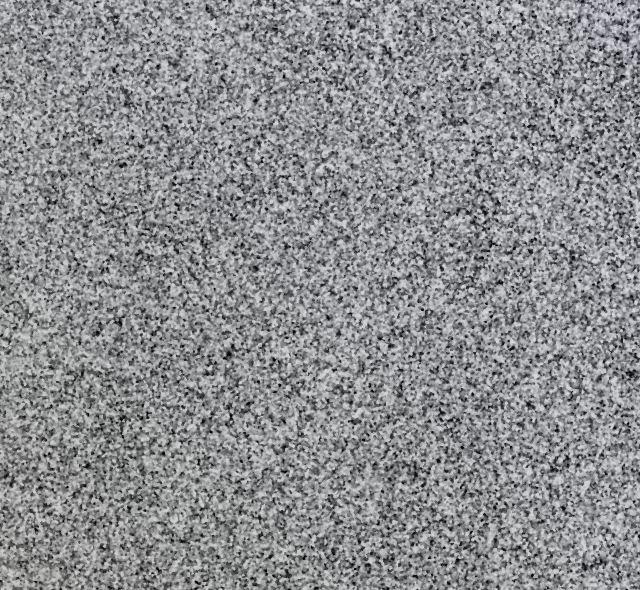
Reproduce this texture procedurally as a Shadertoy shader.

```glsl
// Fine-grained grey granite slab with faint leaning streaks and a cool sheen at the upper right.

// Sineless hash, 0 to 1
float hash(vec2 cell) {
    vec3 h = fract(cell.xyx * 0.1031);
    h += dot(h, h.yzx + 33.33);
    return fract((h.x + h.y) * h.z);
}

// Smooth value noise, centred on zero
float noise(vec2 p) {
    vec2 cell = floor(p);
    vec2 w = fract(p);
    w = w * w * (3.0 - 2.0 * w);
    float low = mix(hash(cell), hash(cell + vec2(1, 0)), w.x);
    float high = mix(hash(cell + vec2(0, 1)), hash(cell + vec2(1, 1)), w.x);
    return mix(low, high, w.y) - 0.5;
}

vec2 rotate(vec2 p, float angle) {
    float c = cos(angle), s = sin(angle);
    return vec2(c * p.x - s * p.y, s * p.x + c * p.y);
}

// Angular crystals: each Voronoi cell has one flat shade, centred on zero
float crystal(vec2 p) {
    vec2 home = floor(p);
    float nearest = 9.0, shade = 0.0;
    for (int y = -1; y <= 1; y++)
    for (int x = -1; x <= 1; x++) {
        vec2 cell = home + vec2(x, y);
        vec2 seed = cell + vec2(hash(cell + 11.3), hash(cell + 47.7));
        float d = distance(p, seed);
        if (d < nearest) {
            nearest = d;
            shade = hash(cell + 83.1) - 0.5;
        }
    }
    return shade;
}

// Crystals averaged over the pixel so that their edges are smooth
float smoothCrystals(vec2 p) {
    float sum = 0.0;
    for (int i = 0; i < 4; i++) {
        vec2 offset = (vec2(i & 1, i >> 1) - 0.5) * 0.5 / iResolution.y;
        sum += crystal(rotate(p + offset, 0.3) * 215.0 + 200.0);
    }
    return sum / 4.0;
}

// Mineral shade with about unit variance
float grains(vec2 p) {
    float fine = noise(rotate(p, 0.6) * 260.0 + 17.0);
    float clumps = noise(rotate(p, -0.4) * 150.0 + 53.0);
    return 3.2 * smoothCrystals(p) + 2.4 * fine + 1.7 * clumps;
}

// Broad wisps, drawn out upwards and leaning right
float streaks(vec2 p) {
    vec2 q = vec2(p.x - 0.2 * p.y, p.y);
    return 0.35 * noise(q * vec2(9.0, 2.2) + 5.0)
         + 0.3 * noise(q * vec2(24.0, 6.0) + 31.0);
}

void mainImage(out vec4 fragColor, in vec2 fragCoord) {
    vec2 uv = fragCoord / iResolution.xy;
    vec2 p = fragCoord / iResolution.y;

    // Grain strength, a little harsher towards the right
    float mineral = grains(p) * mix(0.95, 1.05, uv.x) + streaks(p);
    mineral = clamp(mineral, -2.6, 2.6);

    // Tone curve: long dark tail, compressed pale feldspar
    float tone = 0.572 + 0.15 * mineral - 0.02 * mineral * mineral;

    // Light falls from the upper right
    float sheen = uv.x + uv.y - 1.0;
    tone += 0.025 * sheen;

    // Neutral stone, cooler where the sheen is strong
    vec3 tint = vec3(-0.004, 0.0, 0.01) + vec3(-0.002, 0.0, 0.016) * sheen;
    fragColor = vec4(clamp(tone + tint, 0.0, 1.0), 1.0);
}
```
